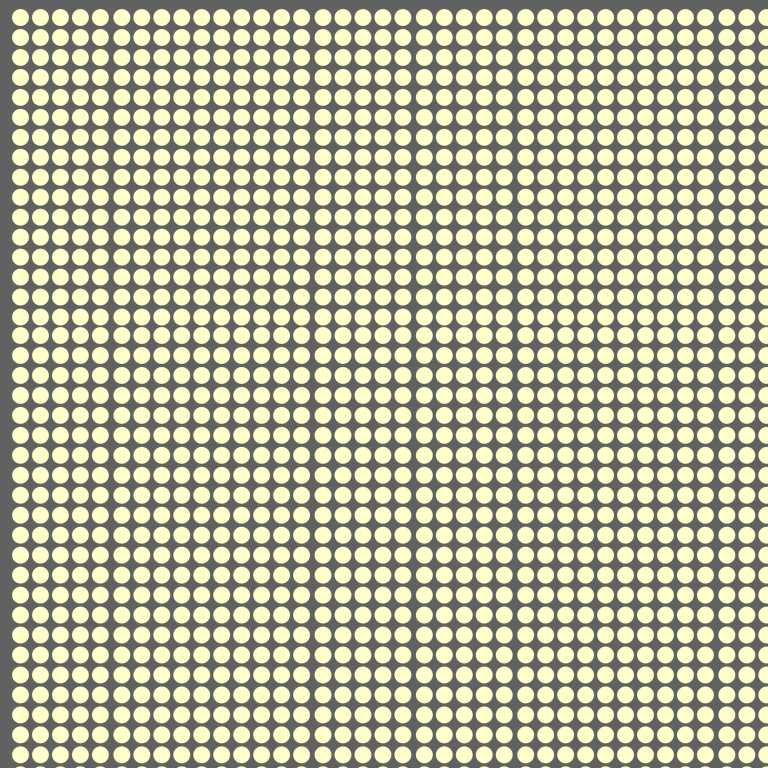
This pattern is drawn by a WebGL 2 fragment shader. Its source:

```glsl
#version 300 es
precision highp float;
// Grid of cream dots on grey, with slightly uneven column and row gaps.

#define PITCH 0.0260
#define RADIUS 0.01096
#define FIRST_COLUMN 0.0267
#define FIRST_ROW 0.0228
#define GAP_SHIFT 0.00195
#define TIGHT_ROW 16.0
#define EDGE_SOFTNESS 0.75
#define CREAM vec3(1.0, 1.0, 0.8)
#define GREY vec3(0.38)

uniform vec2 u_resolution;
out vec4 fragColor;

// Columns come in blocks of five; three of every four blocks add a wider gap.
float columnCenter(float index) {
    float block = floor((index + 0.5) / 5.0);
    float wideGaps = floor(block * 0.75 + 0.3);
    return FIRST_COLUMN + index * PITCH + wideGaps * GAP_SHIFT;
}

// Rows are even, apart from one tighter gap.
float rowCenter(float index) {
    return FIRST_ROW + index * PITCH - step(TIGHT_ROW, index) * GAP_SHIFT;
}

// Offset to the nearest dot, found separately along each axis.
vec2 nearestDotOffset(vec2 p) {
    vec2 guess = floor((p - vec2(FIRST_COLUMN, FIRST_ROW)) / PITCH + 0.5);
    vec2 nearest = vec2(1.0);
    for (int k = -1; k <= 1; k++) {
        vec2 index = max(guess + float(k), 0.0);
        vec2 offset = abs(p - vec2(columnCenter(index.x), rowCenter(index.y)));
        nearest = min(nearest, offset);
    }
    return nearest;
}

void main() {
    // Canvas units, with rows counted down from the top.
    float side = min(u_resolution.x, u_resolution.y);
    vec2 p = vec2(gl_FragCoord.x, u_resolution.y - gl_FragCoord.y) / side;

    // Soft-edged disc
    float edge = EDGE_SOFTNESS / side;
    float distanceToRim = length(nearestDotOffset(p)) - RADIUS;
    float dotMask = 1.0 - smoothstep(-edge, edge, distanceToRim);

    fragColor = vec4(mix(GREY, CREAM, dotMask), 1.0);
}
```
